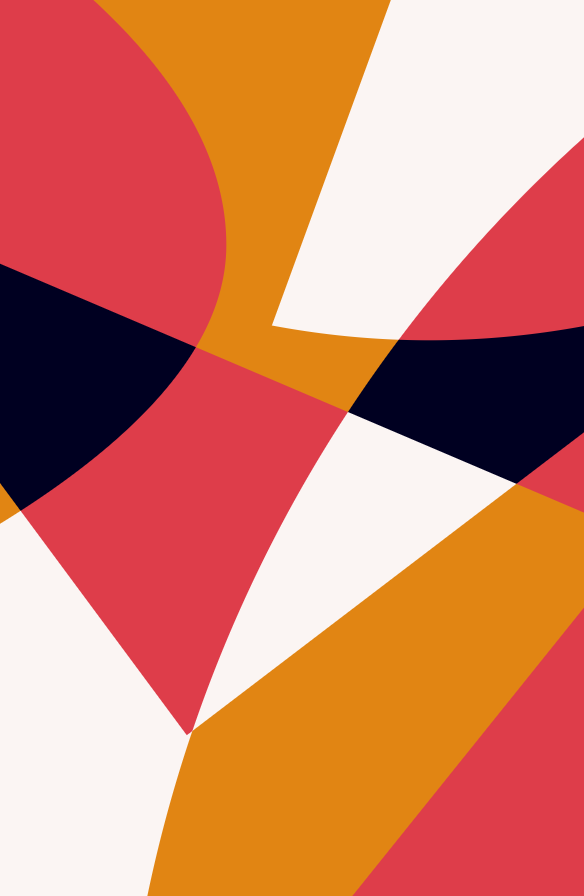
This background is drawn by a Shadertoy shader. Its source:

```glsl
const vec3 RED    = vec3(0.870, 0.240, 0.290);
const vec3 CREAM  = vec3(0.984, 0.961, 0.953);
const vec3 ORANGE = vec3(0.882, 0.522, 0.075);
const vec3 NAVY   = vec3(0.000, 0.000, 0.130);

// Signed distance to the line a-b, positive on its left side
float lineSide(vec2 p, vec2 a, vec2 b) {
    vec2 dir = normalize(b - a);
    vec2 q = p - a;
    return dir.x * q.y - dir.y * q.x;
}

// Approximate distance to y = bend * x * x, positive inside the bowl
float parabolaSide(vec2 q, float bend) {
    float slope = 2.0 * bend * q.x;
    return (q.y - bend * q.x * q.x) / sqrt(1.0 + slope * slope);
}

// Smooth coverage one pixel wide
float cover(float d, float pixel) {
    return clamp(0.5 + d / pixel, 0.0, 1.0);
}

void mainImage(out vec4 fragColor, in vec2 fragCoord) {
    float pixel = 1.0 / iResolution.y;
    vec2 p = fragCoord * pixel;

    // Straight edges
    float aboveDivide = cover(lineSide(p, vec2(0.0, 0.7057), vec2(0.6536, 0.4271)), pixel);
    float wedgeRight  = cover(lineSide(p, vec2(0.4362, 1.0), vec2(0.3034, 0.6367)), pixel);
    float aboveFall   = cover(lineSide(p, vec2(0.0, 0.4609), vec2(0.2083, 0.1797)), pixel);
    float aboveRise   = cover(lineSide(p, vec2(0.2122, 0.1823), vec2(0.6536, 0.5189)), pixel);
    float corner      = cover(lineSide(p, vec2(0.6536, 0.3242), vec2(0.3932, 0.0)), pixel);

    // Curved edges: left lobe, large disc and shallow bowl
    vec2 lobeTip = vec2(0.2526, 0.7266);
    float lobeBend = p.y < lobeTip.y ? 2.608 : 1.985;
    float lobe = cover(parabolaSide(vec2(p.y - lobeTip.y, lobeTip.x - p.x), lobeBend), pixel);
    float disc = cover(1.5677 - distance(p, vec2(1.6992, -0.3197)), pixel);
    float bowl = cover(parabolaSide(p - vec2(0.4792, 0.6202), 0.535), pixel);

    // Upper half
    vec3 upper = mix(ORANGE, RED, lobe);
    upper = mix(upper, CREAM, wedgeRight * bowl);
    vec3 band = mix(RED, NAVY, aboveRise);
    upper = mix(upper, mix(band, RED, bowl), disc);

    // Lower half
    vec3 leftSide = mix(CREAM, RED, aboveFall * aboveRise);
    leftSide = mix(leftSide, mix(ORANGE, NAVY, aboveFall), lobe);
    vec3 rightSide = mix(ORANGE, CREAM, aboveRise);
    rightSide = mix(rightSide, RED, corner);
    vec3 lower = mix(leftSide, rightSide, disc);

    fragColor = vec4(mix(lower, upper, aboveDivide), 1.0);
}
```
